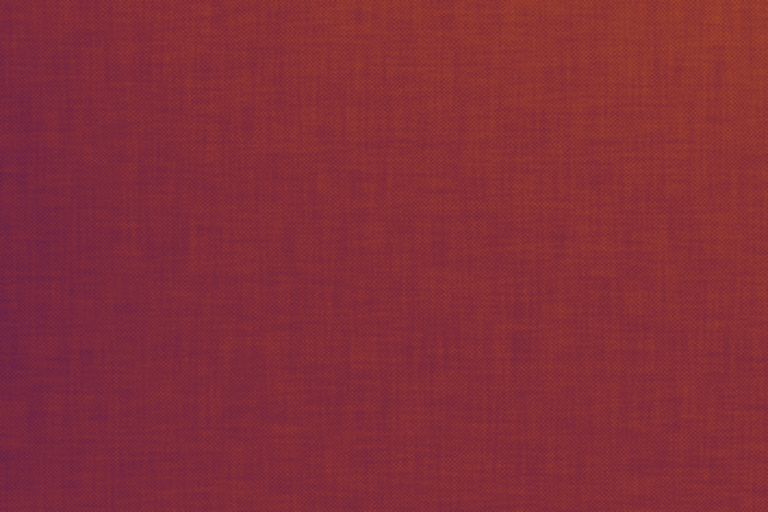
This texture is drawn by a WebGL 2 fragment shader. Its source:

```glsl
#version 300 es
precision highp float;
// Fine woven cloth in a purple to rust duotone. A soft light field sets the tone,
// a checkered weave with wavering threads and stretched gradient noise (slubs)
// shift it, and a three-stop ramp turns the tone into colour.

uniform vec2 u_resolution;
out vec4 fragColor;

const float PI = 3.14159265;

// Colour ramp, from shade to light
const vec3 PLUM    = vec3(0.430, 0.140, 0.265);
const vec3 CRIMSON = vec3(0.518, 0.174, 0.221);
const vec3 RUST    = vec3(0.605, 0.240, 0.178);

// Weave, in threads per canvas height
const vec2  THREADS     = vec2(236.0, 250.0);
const float WEAVE_DEPTH = 0.24;
const float WAVER       = 0.55;   // thread drift, in threads

// Irregularities: noise cells per canvas height, and strength in tone
const vec2  WEFT_SLUB  = vec2(13.0, 125.0);
const vec2  WARP_SLUB  = vec2(135.0, 9.0);
const vec2  BROAD_SLUB = vec2(5.0, 34.0);
const float WEFT_DEPTH  = 0.15;
const float WARP_DEPTH  = 0.13;
const float BROAD_DEPTH = 0.07;
const float FIBRE_SCALE = 165.0;
const float FIBRE_DEPTH = 0.17;

// Unit gradient for a lattice point, from an integer hash
vec2 latticeGradient(ivec2 cell) {
    uvec2 q = uvec2(cell + 4096);
    uint h = q.x * 1597334677u ^ q.y * 3812015801u;
    h = (h ^ (h >> 15)) * 2246822519u;
    h ^= h >> 13;
    float angle = float(h & 65535u) / 65536.0 * 2.0 * PI;
    return vec2(cos(angle), sin(angle));
}

// Gradient noise, roughly -1 to 1
float gradientNoise(vec2 p) {
    ivec2 cell = ivec2(floor(p));
    vec2 f = fract(p);
    vec2 s = f * f * f * (f * (f * 6.0 - 15.0) + 10.0);
    float a = dot(latticeGradient(cell), f);
    float b = dot(latticeGradient(cell + ivec2(1, 0)), f - vec2(1.0, 0.0));
    float c = dot(latticeGradient(cell + ivec2(0, 1)), f - vec2(0.0, 1.0));
    float d = dot(latticeGradient(cell + ivec2(1, 1)), f - vec2(1.0, 1.0));
    return 1.4 * mix(mix(a, b, s.x), mix(c, d, s.x), s.y);
}

// Broad light: dim left side, glow toward the upper right
float lightField(vec2 uv) {
    float shade = 0.36 * exp(-5.0 * uv.x) * (0.6 + 0.4 * sin(PI * uv.y));
    float glow = 0.25 * uv.y * uv.y * (0.6 + 0.9 * uv.x);
    return 0.44 + 0.12 * uv.x + glow - shade;
}

// Checkered over-under pattern, faded out where pixels cannot resolve it
float weave(vec2 p) {
    vec2 drift = vec2(gradientNoise(p * vec2(40.0, 14.0)),
                      gradientNoise(p * vec2(14.0, 40.0) + 71.0));
    vec2 thread = PI * (p * THREADS + WAVER * drift);
    float threadsPerPixel = max(THREADS.x, THREADS.y) / u_resolution.y;
    float visible = 1.0 - smoothstep(0.75, 1.0, threadsPerPixel);
    float evenness = 0.85 + 0.45 * gradientNoise(p * 24.0 + 33.0);
    return visible * evenness * sin(thread.x) * sin(thread.y);
}

// Uneven yarn: streaks along both thread directions plus fine fibres
float yarn(vec2 p) {
    float weft = gradientNoise(p * WEFT_SLUB + 11.3);
    float warp = gradientNoise(p * WARP_SLUB + 47.7);
    float broad = gradientNoise(p * BROAD_SLUB + 5.1)
                + gradientNoise(p * BROAD_SLUB.yx + 91.9);
    float fibre = gradientNoise(p * FIBRE_SCALE + 23.4);
    return WEFT_DEPTH * weft + WARP_DEPTH * warp
         + BROAD_DEPTH * broad + FIBRE_DEPTH * fibre;
}

vec3 dye(float tone) {
    float t = 2.0 * clamp(tone, -0.2, 1.25);
    return t < 1.0 ? mix(PLUM, CRIMSON, t) : mix(CRIMSON, RUST, t - 1.0);
}

void main() {
    vec2 uv = gl_FragCoord.xy / u_resolution;
    vec2 p = gl_FragCoord.xy / u_resolution.y;
    float tone = lightField(uv) + WEAVE_DEPTH * weave(p) + yarn(p);
    fragColor = vec4(dye(tone), 1.0);
}
```
